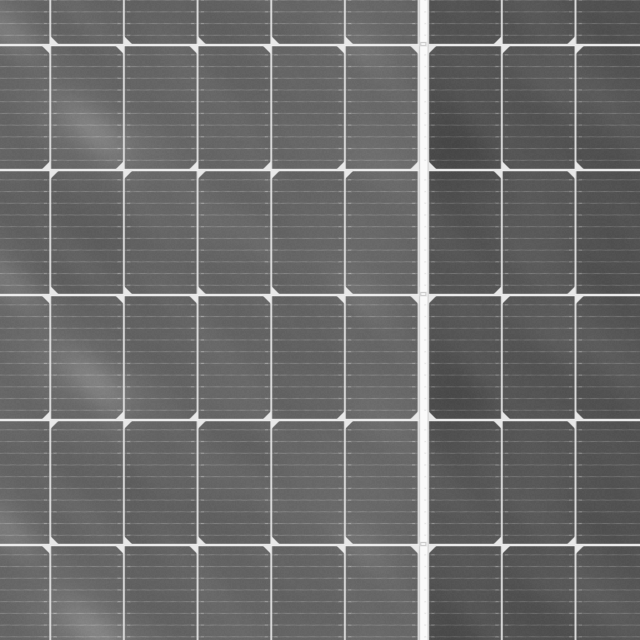
Reproduce this pattern procedurally as a WebGL 2 fragment shader.

```glsl
#version 300 es
precision highp float;

uniform vec2 u_resolution;
out vec4 fragColor;

float hash(vec2 p) {
    p = fract(p * vec2(0.1031, 0.1137));
    p += dot(p, p.yx + 33.3);
    return fract((p.x + p.y) * p.x * 91.7);
}

// Coverage of a region whose signed distance is negative inside
float fill(float d) {
    float soft = 0.0004 + 0.6 / u_resolution.y;
    return 1.0 - smoothstep(-soft, soft, d);
}

// Slanted soft spot, repeated every two rows
float glare(vec2 p, vec2 center, vec2 spread) {
    vec2 d = p - center;
    d.y -= 0.3906 * round(d.y / 0.3906);
    vec2 a = vec2(dot(d, vec2(0.77, -0.64)), dot(d, vec2(0.64, 0.77))) / spread;
    return exp(-dot(a, a));
}

// Layered, warped sines with the same vertical period
float clouds(vec2 p) {
    vec2 w = vec2(p.x * 13.0, (p.y - 0.1484) * 6.28319 / 0.3906);
    float sum = 0.0, amp = 0.5;
    for (int i = 1; i <= 4; i++) {
        float k = float(i);
        vec2 q = w * k + 0.8 * sin(w.yx + k * 1.7);
        sum += amp * sin(q.x + q.y + k * 2.3) * cos(q.x * 0.6 - k);
        amp *= 0.65;
    }
    return sum;
}

void main() {
    vec2 p = gl_FragCoord.xy / u_resolution;

    // Two panels of cells, on either side of the frame bar
    float right = step(0.662, p.x);
    vec2 size = vec2(0.1151, 0.1953);
    vec2 grid = (p - vec2(mix(0.0785, 0.669, right), 0.1484)) / size;
    vec2 id = floor(grid);
    vec2 q = (grid - id - 0.5) * size;
    vec2 edge = 0.5 * size - abs(q);

    // Glass tone with reflections
    float tone = mix(0.395, 0.335, right) + 0.028 * clouds(p);
    tone += 0.10 * glare(p, vec2(0.145, 0.405), vec2(0.085, 0.035));
    tone += 0.09 * glare(p, vec2(0.015, 0.562), vec2(0.080, 0.030));
    tone += 0.05 * glare(p, vec2(0.560, 0.535), vec2(0.060, 0.030));
    tone += 0.03 * glare(p, vec2(0.600, 0.370), vec2(0.100, 0.060));
    tone -= 0.06 * right * glare(p, vec2(0.690, 0.365), vec2(0.080, 0.060));
    tone += 0.022 * (hash(id + 17.0 + right * 40.0) - 0.5);
    tone += 0.016 * (hash(floor(p * 512.0)) - 0.5);

    // Ten thin conductors per cell, with small pads near their ends
    float wire = abs(fract(q.y / 0.0183) - 0.5) * 0.0183;
    float wear = 0.5 + 0.5 * sin(p.x * 310.0 + 9.0 * sin(p.y * 171.0));
    tone += (0.09 + 0.06 * wear) * fill(wire - 0.0006);
    float pad = max(abs(edge.x - 0.0075) - 0.0022, wire - 0.0009);
    tone += 0.13 * fill(pad);

    // Gaps between cells
    tone = mix(tone, 0.86, fill(edge.x - 0.0015));
    tone = mix(tone, 0.94, fill(edge.y - 0.0018));

    // Cut corners on one side, swapping with each row and panel
    float facing = mod(id.y + right, 2.0) * 2.0 - 1.0;
    float corner = 0.5 * size.x - q.x * facing + edge.y - 0.0142;
    tone = mix(tone, 0.91, fill(corner * 0.7071));

    // Frame bar with pale rims, faint ticks and clips on every second row
    float bar = abs(p.x - 0.6622);
    tone = mix(tone, 0.82, fill(bar - 0.0075));
    tone = mix(tone, 0.98, fill(bar - 0.0058));
    tone -= 0.09 * fill(max(abs(p.x - 0.6645) - 0.0012, wire - 0.0008));
    float clipY = p.y - 0.5405;
    clipY -= 0.3906 * round(clipY / 0.3906);
    float clipBox = max(abs(p.x - 0.6615) - 0.0050, abs(clipY) - 0.0034);
    tone = mix(tone, 0.78, fill(abs(clipBox + 0.001) - 0.0008));

    fragColor = vec4(vec3(clamp(tone, 0.0, 1.0)), 1.0);
}
```
